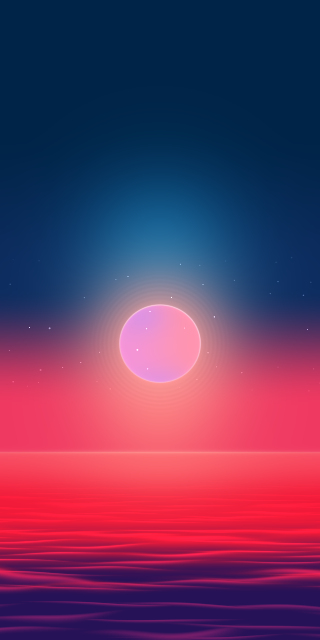
This background is drawn by a WebGL 1 fragment shader. Its source:

```glsl
precision highp float;
// A glowing pink sun hangs between a navy sky and a red sea at dusk.
// The sky is layered gradients and soft glows, with stars in hashed cells;
// the sea is a stack of long, flat, asymmetric crests in a perspective depth scale.

uniform vec2 u_resolution;

const float HORIZON = 0.586;
const vec2 SUN_CENTER = vec2(0.5, 0.926);
const vec2 SUN_RADII = vec2(0.126, 0.121);

const vec3 NAVY = vec3(0.0, 0.14, 0.28);
const vec3 INDIGO = vec3(0.05, 0.17, 0.37);
const vec3 ROSE = vec3(0.94, 0.22, 0.38);
const vec3 AZURE = vec3(0.07, 0.46, 0.67);
const vec3 PEACH = vec3(1.0, 0.65, 0.62);
const vec3 CORAL = vec3(1.0, 0.50, 0.48);
const vec3 LILAC = vec3(0.84, 0.57, 0.92);
const vec3 PINK = vec3(1.0, 0.58, 0.69);
const vec3 SCARLET = vec3(0.95, 0.10, 0.22);
const vec3 DEEP_SEA = vec3(0.15, 0.07, 0.34);

float hash(vec2 p) {
  return fract(sin(dot(p, vec2(127.1, 311.7))) * 4375.85);
}

// Elliptical falloff: 1 at the center, 1/e at the given radii.
float glow(vec2 p, vec2 center, vec2 radii) {
  vec2 q = (p - center) / radii;
  return exp(-dot(q, q));
}

// At most one small round star in each grid cell.
float stars(vec2 p, float cell, float density, float pixel) {
  vec2 id = floor(p / cell);
  vec2 offset = 0.15 + 0.7 * vec2(hash(id + 3.1), hash(id + 8.7));
  float size = mix(0.0008, 0.0026, pow(hash(id + 15.3), 5.0));
  float dist = length(p - (id + offset) * cell);
  float spot = 1.0 - smoothstep(size - pixel * 0.5, size + pixel * 0.7, dist);
  return spot * step(hash(id), density) * mix(0.2, 0.9, hash(id + 21.9));
}

vec3 skyColor(vec2 p) {
  vec3 color = mix(INDIGO, NAVY, smoothstep(1.12, 1.6, p.y));
  color = mix(ROSE, color, smoothstep(0.73, 1.1, p.y));
  color = mix(color, AZURE, 0.88 * glow(p, vec2(0.5, 1.18), vec2(0.25, 0.26)));
  color = mix(color, CORAL, 0.65 * glow(p, vec2(0.5, 0.72), vec2(0.24, 0.24)));
  return mix(color, PEACH, glow(p, SUN_CENTER, vec2(0.2, 0.21)));
}

// Faint concentric halo lines that fade away from the disc.
float haloRings(float radius) {
  float band = smoothstep(0.125, 0.15, radius) * (1.0 - smoothstep(0.17, 0.25, radius));
  return band * sin(radius * 480.0);
}

vec3 addSun(vec3 color, vec2 p, float pixel) {
  vec2 q = (p - SUN_CENTER) / SUN_RADII;
  float edge = (length(q) - 1.0) * SUN_RADII.x;
  float disc = 1.0 - smoothstep(-pixel, pixel, edge);
  float lilac = glow(q, vec2(-0.45, 0.7), vec2(0.6, 0.5)) + 0.8 * glow(q, vec2(0.0, -1.0), vec2(0.8, 0.4));
  vec3 face = mix(PINK, vec3(0.96, 0.58, 0.85), smoothstep(-0.9, 0.9, -q.x - 0.2 * q.y));
  face = mix(face, LILAC, clamp(lilac, 0.0, 1.0) * 0.75);
  color = mix(color, face, disc * 0.95);
  float light = 0.4 + 0.4 * smoothstep(-0.8, 1.0, q.y + 0.3 * q.x);
  float rim = exp(-pow(edge / (0.0012 + 0.35 * pixel), 2.0));
  color += vec3(1.0, 0.65, 0.72) * 0.04 * exp(-abs(edge) / 0.008);
  return mix(color, vec3(1.0, 0.80, 0.88), rim * light);
}

// One family of crests: a lit upper edge fading down its slope.
float crest(vec2 q, float frequency, float seed) {
  float bend = 0.9 * sin(q.x * 2.6 + q.y * 2.1 + seed)
             + 0.45 * sin(q.x * 6.1 - q.y * 5.7 + seed * 2.3)
             + 0.2 * sin(q.x * 13.0 + q.y * 11.0 + seed * 4.1);
  float t = fract((q.y * frequency + bend) / 6.2832 + seed);
  float patches = 0.5 + 0.5 * sin(q.x * 4.6 - q.y * 9.3 + seed * 5.7);
  return smoothstep(0.0, 0.16, t) * exp(-3.6 * t) * (1.0 - smoothstep(0.7, 1.0, t)) * mix(0.1, 1.0, patches);
}

vec3 seaColor(vec2 p) {
  float depth = max(HORIZON - p.y, 0.0);
  vec2 q = vec2((p.x - 0.5) / (depth + 0.3), log(depth + 0.08));
  float waves = 0.0;
  float ridges = 0.0;
  for (int i = 0; i < 5; i++) {
    float layer = float(i);
    float c = crest(q, 20.0 + 13.0 * layer, 1.37 * layer + 0.6);
    waves += c * (1.0 - 0.14 * layer);
    ridges = max(ridges, c);
  }
  float center = glow(p, vec2(0.5, HORIZON), vec2(0.3, 0.14));
  vec3 color = mix(vec3(0.97, 0.29, 0.38), SCARLET, smoothstep(0.0, 0.16, depth));
  color = mix(color, CORAL, 0.6 * center);
  // Troughs turn violet, then navy, toward the viewer.
  float near = smoothstep(0.06, 0.36, depth);
  float shade = 1.4 * smoothstep(0.12, 0.56, depth) - 0.6 * waves + 0.2;
  color = mix(color, DEEP_SEA, smoothstep(0.0, 1.2, shade) * near);
  float lit = smoothstep(0.25, 0.75, ridges) * near;
  return color + vec3(0.42, 0.06, 0.10) * lit;
}

void main() {
  vec2 p = gl_FragCoord.xy / u_resolution * vec2(1.0, 2.0);
  float pixel = 1.0 / u_resolution.x;

  vec3 sky = skyColor(p);
  sky += 0.007 * haloRings(length(p - SUN_CENTER));
  sky = addSun(sky, p, pixel);
  float starBand = smoothstep(0.74, 0.95, p.y) * (1.0 - smoothstep(1.13, 1.22, p.y));
  sky += vec3(0.8, 0.85, 0.9) * starBand * stars(p, 0.055, 0.38, pixel);

  vec3 color = mix(seaColor(p), sky, smoothstep(-pixel, pixel, p.y - HORIZON));
  // Bright mist along the horizon.
  float mist = exp(-abs(p.y - HORIZON) / 0.005) * (0.25 + 0.35 * glow(p, vec2(0.5, HORIZON), vec2(0.35, 1.0)));
  color = mix(color, vec3(1.0, 0.64, 0.60), mist);
  gl_FragColor = vec4(clamp(color, 0.0, 1.0), 1.0);
}
```
